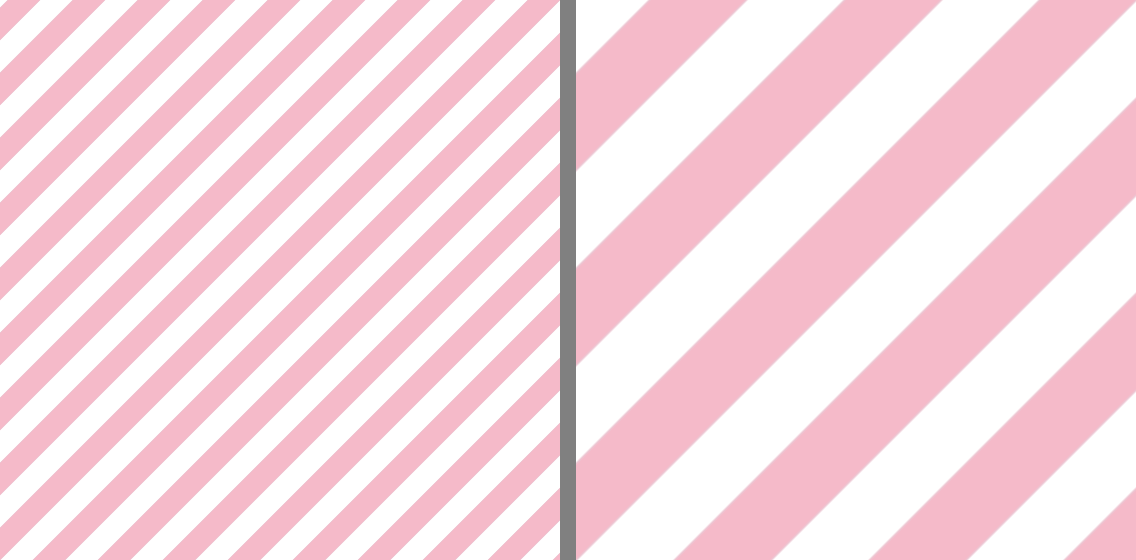
Left, the full canvas; right, a detail of the centre.
Reproduce this pattern procedurally as a three.js fragment shader.

```glsl
varying vec2 vUv;

const vec3 WHITE = vec3(1.0);
const vec3 PINK = vec3(0.96, 0.73, 0.79);
const vec3 RIM = vec3(0.93, 0.77, 0.82);

const float PERIOD = 0.11608;       // stripe spacing along either axis
const float STRIPE_WIDTH = 0.05804; // pink width along either axis
const float FIRST_CENTER = 0.0428;  // first stripe, measured from the upper left

// Signed distance to the nearest stripe edge, negative inside
float stripeDistance(float along, float center, float period, float width) {
  float offset = fract((along - center) / period + 0.5) - 0.5;
  return abs(offset) * period - 0.5 * width;
}

// Pink inside, a faint dusky rim, then white
vec3 stripeColor(float dist, float softness) {
  float rim = smoothstep(-softness, -0.4 * softness, dist);
  float outside = smoothstep(-0.4 * softness, softness, dist);
  return mix(mix(PINK, RIM, rim), WHITE, outside);
}

void main() {
  // Constant along the rising diagonals
  float diagonal = vUv.x + 1.0 - vUv.y;
  float softness = max(0.5 * fwidth(diagonal), 0.0015);
  float dist = stripeDistance(diagonal, FIRST_CENTER, PERIOD, STRIPE_WIDTH);
  gl_FragColor = vec4(stripeColor(dist, softness), 1.0);
}
```
